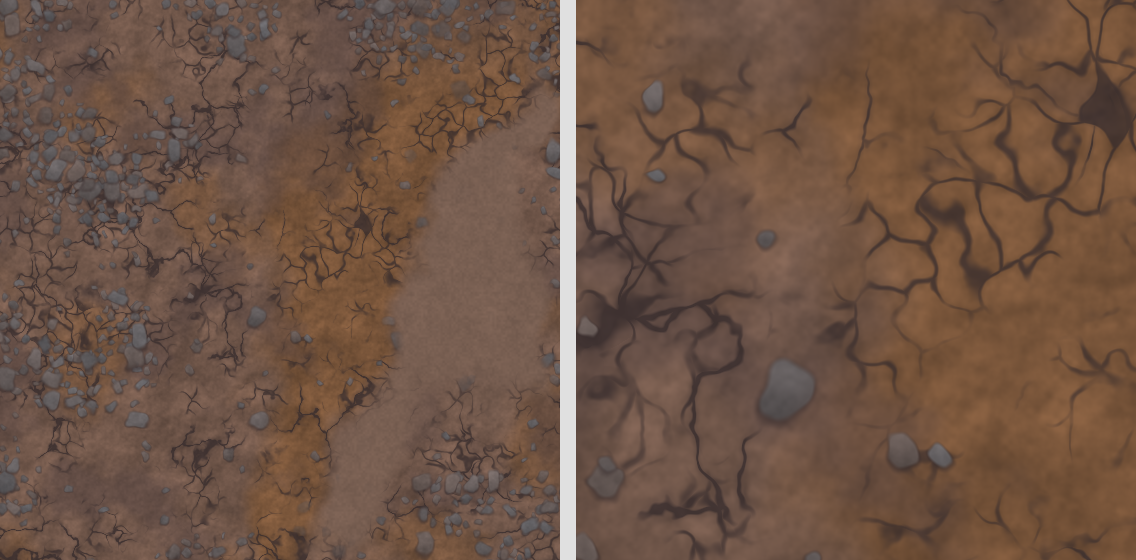
Left: the whole. Right: its middle third, enlarged.
Give the GLSL for this texture, as a WebGL 1 fragment shader.

```glsl
precision highp float;
uniform vec2 u_resolution;

#define CRACK_SCALE 11.0
#define CRUMB_SCALE 31.0
#define STONE_SCALE 27.0
#define GRAVEL_SCALE 52.0
#define CLAY vec3(0.445, 0.343, 0.292)
#define RUST vec3(0.468, 0.326, 0.215)
#define SAND vec3(0.472, 0.372, 0.320)
#define SHADE vec3(0.225, 0.180, 0.180)
#define SLATE vec3(0.375, 0.375, 0.390)

float hash(vec2 p) {
  vec3 q = fract(p.xyx * vec3(0.1031, 0.1030, 0.0973));
  q += dot(q, q.yzx + 33.33);
  return fract((q.x + q.y) * q.z);
}

vec2 hash2(vec2 p) { return vec2(hash(p + 17.3), hash(p + 61.7)); }

float noise(vec2 p) {
  vec2 i = floor(p), f = fract(p);
  f = f * f * (3.0 - 2.0 * f);
  return mix(mix(hash(i), hash(i + vec2(1, 0)), f.x),
             mix(hash(i + vec2(0, 1)), hash(i + vec2(1, 1)), f.x), f.y);
}

float fbm(vec2 p) {
  float sum = 0.0, amp = 0.5;
  for (int i = 0; i < 5; i++) {
    sum += amp * noise(p);
    p = mat2(1.6, 1.2, -1.2, 1.6) * p + 7.1;
    amp *= 0.5;
  }
  return sum;
}

// Distance gap between the two nearest cell points: zero on cell borders
float cellGap(vec2 p) {
  vec2 cell = floor(p);
  float near = 9.0, next = 9.0;
  for (int y = -1; y <= 1; y++)
    for (int x = -1; x <= 1; x++) {
      vec2 id = cell + vec2(x, y);
      float d = length(id + hash2(id) - p);
      next = min(next, max(near, d));
      near = min(near, d);
    }
  return next - near;
}

// x: rusty diagonal band, y: bare smooth ground
vec2 groundZones(vec2 p) {
  float wobble = 0.22 * (fbm(p * 6.0 + 3.0) - 0.48);
  float across = p.x - 0.5 - 0.35 * p.y * p.y + wobble;
  float halfWidth = 0.05 + 0.1 * p.y;
  float band = 1.0 - smoothstep(-0.03, 0.04, abs(across) - halfWidth);
  float bare = smoothstep(-0.01, 0.05, across - halfWidth)
             * (1.0 - smoothstep(0.92, 0.97, p.x + wobble))
             * (1.0 - smoothstep(0.76, 0.86, p.y + wobble))
             * smoothstep(0.0, 0.09, p.y + wobble - 0.2 * smoothstep(0.62, 0.76, p.x));
  return vec2(band * (1.0 - 0.65 * smoothstep(0.8, 1.0, p.y)), bare);
}

float stoneDensity(vec2 p) {
  float left = 1.0 - smoothstep(0.28, 0.45, p.x);
  float top = smoothstep(0.78, 0.95, p.y);
  float corner = smoothstep(0.68, 0.78, p.x) * (1.0 - smoothstep(0.08, 0.2, p.y));
  float rim = smoothstep(0.94, 0.98, p.x);
  float place = max(max(left, top), max(corner, rim));
  vec2 heap = p - vec2(0.19, 0.66);
  float clump = smoothstep(0.48, 0.76, noise(p * 9.0 + 4.0));
  return 0.035 + 0.62 * place * clump + 0.6 * exp(-dot(heap, heap) * 90.0);
}

// Scattered rounded stones with a contact shadow and light from above
vec3 addStones(vec3 ground, vec2 p, float scale, float bare) {
  vec2 g = p * scale, cell = floor(g);
  vec2 bend = 0.26 * (vec2(noise(g * 2.3), noise(g * 2.3 + 9.0)) - 0.5);
  float soft = 0.05 + scale / u_resolution.y;
  for (int y = -1; y <= 1; y++)
    for (int x = -1; x <= 1; x++) {
      vec2 id = cell + vec2(x, y), rnd = hash2(id + scale);
      vec2 center = id + 0.2 + 0.6 * rnd;
      float present = step(hash(id + 5.0 * scale), stoneDensity(center / scale));
      float angle = 6.283 * hash(id + 40.0), c = cos(angle), s = sin(angle);
      vec2 local = g - center, q = mat2(c, s, -s, c) * (local + bend);
      q = abs(q) * vec2(1.0, 1.1 + 0.6 * rnd.x);
      float size = 0.24 + 0.3 * rnd.y * rnd.y;
      float d = pow(dot(q * q * q, vec2(1.0)), 0.3333) - size;
      float keep = present * (1.0 - 0.97 * bare);
      float shadow = 1.0 - smoothstep(-0.05, 0.17, d + 0.12 * local.y);
      ground = mix(ground, SHADE, 0.6 * shadow * keep);
      vec3 tint = mix(SLATE, CLAY, 0.5 * hash(id + 90.0));
      tint *= 0.92 + 0.2 * rnd.x + 0.2 * local.y + 0.3 * (fbm(g * 2.0) - 0.48);
      ground = mix(ground, tint, 0.9 * keep * (1.0 - smoothstep(-soft, soft, d)));
    }
  return ground;
}

void main() {
  vec2 p = gl_FragCoord.xy / u_resolution.y;
  vec2 zones = groundZones(p);
  float band = zones.x, bare = zones.y, rough = 1.0 - bare;

  // Ground tints, mottling and soft relief
  float patches = fbm(p * 5.0 + 21.0), mottle = fbm(p * 24.0);
  float rust = max(band * 0.9, 0.6 * rough * smoothstep(0.48, 0.68, patches));
  vec3 color = mix(mix(CLAY, SAND, bare), RUST, rust);
  float relief = fbm(p * 38.0) - fbm(p * 38.0 + vec2(-0.12, 0.22));
  color *= 1.0 + (0.1 + 0.25 * rough) * (mottle - 0.47) + 0.4 * rough * relief;
  float stain = smoothstep(0.5, 0.68, fbm(p * 8.0 + 50.0)) * rough;
  color = mix(color, SHADE * 1.35, 0.38 * stain);

  // Long broken fissures and short curled crumb edges
  vec2 warp = vec2(fbm(p * 13.0 + 2.0), fbm(p * 13.0 + 31.0)) - 0.48;
  vec2 curl = vec2(noise(p * 55.0), noise(p * 55.0 + 13.0)) - 0.5;
  float fissure = cellGap((p + 0.15 * warp + 0.008 * curl) * CRACK_SCALE);
  float crumb = cellGap((p + 0.05 * warp + 0.022 * curl) * CRUMB_SCALE);
  float fissureMask = smoothstep(0.47, 0.62, fbm(p * 10.0 + 70.0)) * rough;
  float crumbMask = smoothstep(0.45, 0.65, fbm(p * 17.0 + 80.0) + 0.06 * band) * rough;
  color *= 1.0 + 0.1 * crumbMask * (smoothstep(0.0, 0.5, crumb) - 0.4);
  float halo = (1.0 - smoothstep(0.0, 0.22, fissure)) * fissureMask;
  float lines = max((1.0 - smoothstep(0.01, 0.07, fissure)) * fissureMask,
                    (1.0 - smoothstep(0.02, 0.17, crumb)) * crumbMask);
  color = mix(color, SHADE, min(0.85, 0.25 * halo + 0.75 * lines));

  color = addStones(color, p, GRAVEL_SCALE, bare);
  color = addStones(color, p, STONE_SCALE, max(bare, 0.75 * band));

  // Fine grit
  color *= 1.0 + 0.07 * (noise(p * 260.0) - 0.5) + 0.06 * (noise(p * 120.0) - 0.5);
  gl_FragColor = vec4(color, 1.0);
}
```
